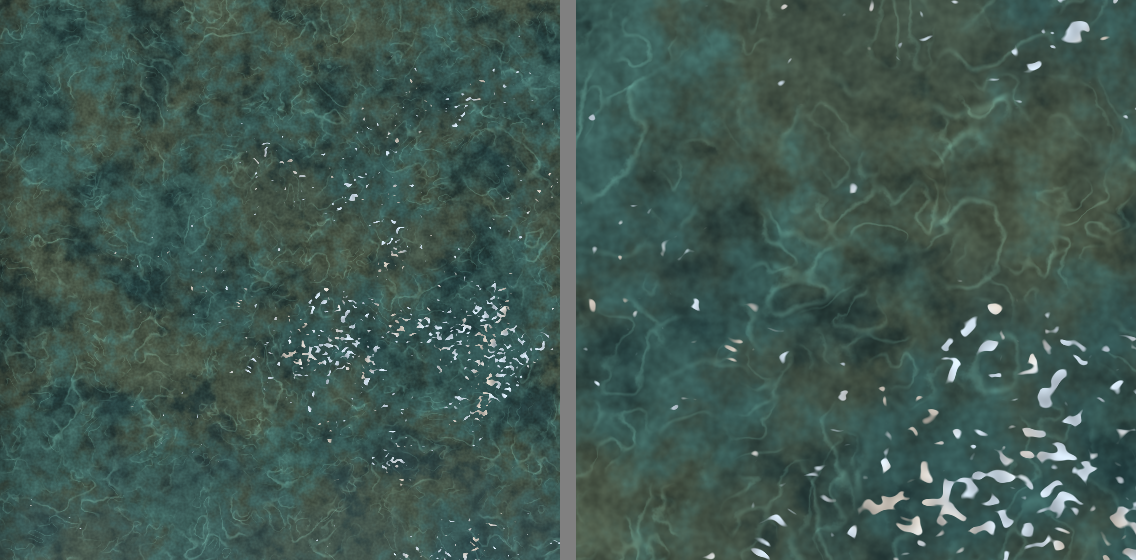
Left: the whole. Right: its middle third, enlarged.
This texture is drawn by a WebGL 2 fragment shader. Its source:

```glsl
#version 300 es
precision highp float;

uniform vec2 u_resolution;
out vec4 fragColor;

vec2 gradient(vec2 cell) {
    vec3 h = fract(cell.xyx * 0.1031);
    h += dot(h, h.yzx + 33.33);
    float angle = 6.2832 * fract((h.x + h.y) * h.z);
    return vec2(cos(angle), sin(angle));
}

float noise(vec2 p) {
    vec2 cell = floor(p), f = p - cell;
    vec2 w = f * f * f * (f * (f * 6.0 - 15.0) + 10.0);
    vec2 e = vec2(1.0, 0.0);
    float low = mix(dot(gradient(cell), f), dot(gradient(cell + e), f - e), w.x);
    float high = mix(dot(gradient(cell + e.yx), f - e.yx),
                     dot(gradient(cell + e.xx), f - e.xx), w.x);
    return 1.4 * mix(low, high, w.y);
}

float fbm(vec2 p) {
    float sum = 0.0, amplitude = 0.5;
    for (int i = 0; i < 5; i++) {
        sum += amplitude * noise(p);
        p = mat2(1.6, 1.2, -1.2, 1.6) * p + 7.3;
        amplitude *= 0.5;
    }
    return sum;
}

// Thin bright lines along the zero crossings of the noise
float web(vec2 p, float width) {
    return smoothstep(width, 0.0, abs(noise(p)));
}

float bump(vec2 p, vec2 center, vec2 radius) {
    vec2 d = (p - center) / radius;
    return exp(-dot(d, d));
}

vec3 waterColor(vec2 uv, vec2 p) {
    float tone = fbm(p * 9.0);
    float detail = fbm(uv * 42.0 + 11.0);
    float hue = fbm(p * 4.0 + 30.0) + 0.5 * detail + 0.4 * fbm(p * 17.0 + 5.0);

    vec3 olive = vec3(0.275, 0.325, 0.265);
    vec3 teal = vec3(0.215, 0.345, 0.325);
    vec3 color = mix(olive, teal, smoothstep(-0.3, 0.3, hue));
    color = mix(color, vec3(0.13, 0.25, 0.26), 0.6 * smoothstep(0.05, 0.45, -tone - 0.5 * detail));
    color *= 1.0 + 0.4 * tone + 0.45 * detail + 0.12 * noise(uv * 210.0);

    // Pale haze along the bottom, shade on the left edge
    color = mix(color, vec3(0.30, 0.41, 0.42), 0.3 * smoothstep(0.25, 0.0, uv.y + 0.3 * tone));
    color *= 1.0 - 0.18 * smoothstep(0.06, 0.0, uv.x);

    // Refracted light web at two scales
    vec2 bent = p + 0.012 * vec2(detail, tone);
    float lines = web(bent * 24.0, 0.12) * smoothstep(-0.1, 0.5, noise(p * 13.0 + 40.0));
    lines += 0.8 * web(bent * 52.0 + 9.0, 0.16) * smoothstep(-0.1, 0.5, noise(p * 21.0 + 70.0));
    return color + vec3(0.09, 0.135, 0.12) * lines;
}

// How crowded the sun glints are, from 0 to 1
float glintDensity(vec2 uv, vec2 p) {
    float reach = 0.2 + 0.85 * bump(uv, vec2(0.82, 0.42), vec2(0.42, 0.4));
    reach *= 1.0 - 0.75 * bump(uv, vec2(0.75, 0.11), vec2(0.5, 0.035));
    reach *= 1.0 - 0.5 * smoothstep(0.85, 1.0, uv.y);
    vec2 slanted = mat2(0.93, 0.37, -0.37, 0.93) * p;
    float streak = noise(slanted * vec2(30.0, 13.0) + 20.0);
    float cluster = fbm(p * 6.5 + 50.0);
    float density = reach * (0.58 + 2.0 * cluster + 0.65 * streak);
    float shore = bump(uv, vec2(0.83, 0.0), vec2(0.09, 0.03));
    return clamp(density + shore * (1.0 + streak), 0.0, 1.0);
}

void main() {
    vec2 uv = gl_FragCoord.xy / u_resolution;
    vec2 p = uv + 0.06 * vec2(fbm(uv * 5.0 + 3.0), fbm(uv * 5.0 + 17.0));

    vec3 color = waterColor(uv, p);
    float density = glintDensity(uv, p);
    color = mix(color, vec3(0.12, 0.25, 0.29), 0.3 * density);

    // Small irregular glints, slightly wider than tall
    vec2 q = uv + 0.004 * vec2(noise(uv * 70.0), noise(uv * 70.0 + 31.0));
    float speck = 0.7 * noise(q * vec2(115.0, 150.0)) + 0.5 * noise(q * vec2(62.0, 75.0) + 13.0);
    float level = mix(0.92, 0.13, density);
    float glint = smoothstep(level, level + 0.17, speck);

    vec3 cool = vec3(0.77, 0.83, 0.88), warm = vec3(0.78, 0.75, 0.71);
    vec3 shine = mix(cool, warm, smoothstep(-0.1, 0.4, noise(uv * 18.0 + 60.0)));
    shine *= 1.0 + 0.25 * noise(uv * 90.0 + 25.0);
    fragColor = vec4(mix(color, shine, glint), 1.0);
}
```
